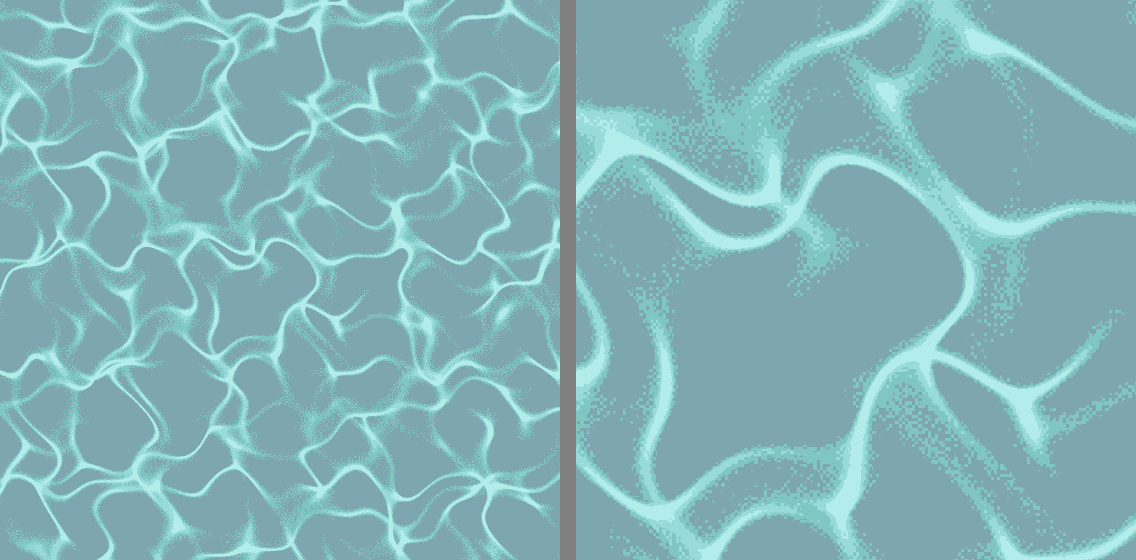
Left, the full canvas; right, a detail of the centre.
A WebGL 1 fragment shader for this texture:

```glsl
precision highp float;
// Light caustics on the floor of a shallow pool, in four dithered teal tones.
// Two layers of random waves bend the light; a short iteration traces each
// floor point back to the surface and follows how the light is concentrated.

uniform vec2 u_resolution;

const int WAVES = 6;
const int TRACE_STEPS = 6;
const float TRACE_RATE = 0.6;     // part of each correction that is applied
const float SHORT_WAVE = 0.075;   // wavelengths, in canvas heights
const float LONG_WAVE = 0.21;
const float FOCUS = 0.60;         // lens strength of each wave
const float FOLD_GLOW = 0.06;     // fills the dark seams inside folds
const float RIPPLE_SIZE = 0.125;  // wavelength of the zigzag in the lines
const float RIPPLE_SHIFT = 0.009;
const float DARK_LIGHT = 0.66;    // light where the first tone begins
const float TONE_STEP = 0.62;     // light between tones
const float GLINT_TONE = 2.7;     // tone where the glints begin
const float GRAIN = 512.0;        // dither cells per canvas height
const float GRAIN_SOFTNESS = 0.05;

const vec3 WATER = vec3(0.49, 0.65, 0.69);
const vec3 TEAL = vec3(0.50, 0.78, 0.77);
const vec3 BRIGHT = vec3(0.60, 0.86, 0.86);
const vec3 GLINT = vec3(0.70, 0.93, 0.92);

const float TAU = 6.28318;

// xy: wave vector, z: phase, w: height
vec4 waves[WAVES];

float hash(vec2 p) {
  vec3 q = fract(vec3(p.xyx) * 0.1031);
  q += dot(q, q.yzx + 33.33);
  return fract((q.x + q.y) * q.z);
}

void makeWaves(float seed) {
  for (int i = 0; i < WAVES; i++) {
    float n = float(i);
    float span = mix(LONG_WAVE, SHORT_WAVE, n / float(WAVES - 1));
    float angle = 2.4 * n + seed + 0.6 * hash(vec2(n, seed));
    float k = TAU / span;
    waves[i] = vec4(k * vec2(cos(angle), sin(angle)),
                    TAU * hash(vec2(n, seed + 17.0)), FOCUS / (k * k));
  }
}

// Concentration of the light that reaches a point on the floor
float causticLight(vec2 point) {
  vec2 source = point;
  mat2 spread = mat2(1.0);           // derivative of source by point
  for (int step = 0; step < TRACE_STEPS; step++) {
    vec2 shift = vec2(0.0);
    vec3 bend = vec3(0.0);           // derivative of shift: xx, xy, yy
    for (int i = 0; i < WAVES; i++) {
      vec4 w = waves[i];
      float phase = dot(w.xy, source) + w.z;
      shift += w.w * cos(phase) * w.xy;
      bend -= w.w * sin(phase) * vec3(w.x * w.x, w.x * w.y, w.y * w.y);
    }
    mat2 target = mat2(1.0) - mat2(bend.x, bend.y, bend.y, bend.z) * spread;
    spread = spread * (1.0 - TRACE_RATE) + target * TRACE_RATE;
    source = mix(source, point - shift, TRACE_RATE);
  }
  float area = spread[0].x * spread[1].y - spread[1].x * spread[0].y;
  return sqrt(area * area + FOLD_GLOW);
}

// Bends the plane so that lines run in zigzags
vec2 ripple(vec2 p) {
  p += RIPPLE_SHIFT * sin(TAU * (p.yx + 0.4 * p) / RIPPLE_SIZE);
  p += 1.5 * RIPPLE_SHIFT * sin(TAU * (p.yx - 0.3 * p) / (1.7 * RIPPLE_SIZE));
  return p;
}

// Evenly spread threshold: a hash minus the mean of its neighbours
float ditherThreshold(vec2 cell) {
  vec2 e = vec2(1.0, 0.0);
  float around = hash(cell + e) + hash(cell - e)
               + hash(cell + e.yx) + hash(cell - e.yx);
  float n = 0.5 + 0.9 * (hash(cell) - 0.25 * around);
  return clamp(n, GRAIN_SOFTNESS, 1.0);
}

float ditherStep(float tone, float threshold) {
  return smoothstep(-GRAIN_SOFTNESS, GRAIN_SOFTNESS, tone - threshold);
}

void main() {
  vec2 uv = gl_FragCoord.xy / u_resolution.y;
  vec2 floorPoint = ripple(uv);

  float light = 0.0;
  for (int layer = 0; layer < 2; layer++) {
    makeWaves(1.0 + 4.3 * float(layer));
    light += 0.5 * causticLight(floorPoint);
  }

  float tone = (light - DARK_LIGHT) / TONE_STEP;
  float threshold = ditherThreshold(floor(uv * GRAIN) + 7.0);

  vec3 color = mix(WATER, TEAL, ditherStep(tone, threshold));
  color = mix(color, BRIGHT, ditherStep(tone - 1.0, threshold));
  color = mix(color, GLINT, ditherStep(tone - GLINT_TONE, threshold));
  gl_FragColor = vec4(color, 1.0);
}
```
